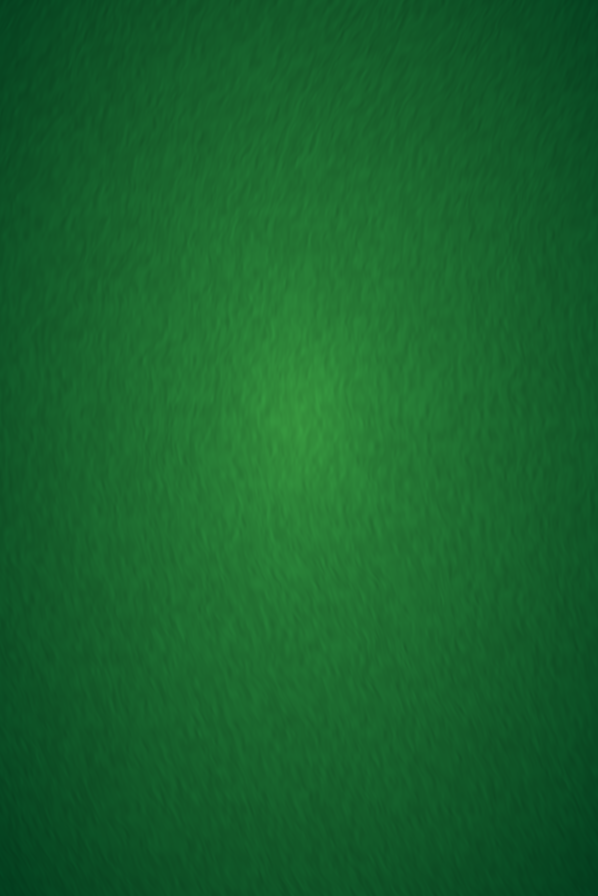
Reproduce this texture procedurally as a Shadertoy shader.

```glsl
// Green felt lit from the middle: an elliptical falloff from bright to deep
// green, covered with short leaning fibres. The fibres are stretched value
// noise in sheared, gently warped coordinates, shaded by their side slope.

#define GLOW_CENTER   vec2(0.5, 0.53)
#define CORE_COLOR    vec3(0.190, 0.550, 0.235)
#define FALLOFF_COLOR vec3(0.125, 0.210, 0.080)
#define CORE_GLOW     0.022
#define FIBRE_SCALE   vec2(185.0, 72.0)
#define FIBRE_DEPTH   0.13
#define LEAN_BASE     -0.08
#define LEAN_BEND     0.85
#define WARP_AMOUNT   0.010
#define MOTTLE_DEPTH  0.045

float hash(vec2 cell) {
    vec3 q = fract(vec3(cell.xyx) * 0.1031);
    q += dot(q, q.yzx + 33.33);
    return fract((q.x + q.y) * q.z);
}

float valueNoise(vec2 p) {
    vec2 cell = floor(p);
    vec2 f = fract(p);
    f = f * f * (3.0 - 2.0 * f);
    float low = mix(hash(cell), hash(cell + vec2(1.0, 0.0)), f.x);
    float high = mix(hash(cell + vec2(0.0, 1.0)), hash(cell + 1.0), f.x);
    return mix(low, high, f.y);
}

// Summed octaves, centred on zero
float fractalNoise(vec2 p) {
    float sum = 0.0;
    float weight = 0.5;
    for (int i = 0; i < 3; i++) {
        sum += weight * (valueNoise(p) - 0.5);
        p = p * 2.03 + 17.7;
        weight *= 0.5;
    }
    return sum;
}

// The lean turns from left at the bottom to right at the top
vec2 combNap(vec2 p) {
    p.x -= p.y * (LEAN_BASE + 0.5 * LEAN_BEND * p.y);
    p.x += WARP_AMOUNT * fractalNoise(p * 32.0 + 40.0);
    p.x += 0.05 * fractalNoise(p * 4.0 + 70.0);
    return p + 2.0;
}

float fibreHeight(vec2 p) {
    vec2 q = p * FIBRE_SCALE;
    return 0.65 * valueNoise(q) + 0.35 * valueNoise(q * 1.6 + 91.3);
}

void mainImage(out vec4 fragColor, in vec2 fragCoord) {
    vec2 uv = fragCoord / iResolution.xy;
    vec2 p = (fragCoord - 0.5 * iResolution.xy) / iResolution.y;

    // Soft elliptical light
    float d = length((uv - GLOW_CENTER) * 2.0);
    vec3 color = CORE_COLOR - FALLOFF_COLOR * d;
    color += CORE_GLOW * vec3(0.8, 1.0, 0.2) * exp(-d * d * 25.0);

    // Fibre relief: height plus light from the upper left
    vec2 nap = combNap(p);
    float height = fibreHeight(nap);
    float slope = height - fibreHeight(nap + vec2(-0.0022, 0.0015));
    float relief = 0.6 * (height - 0.5) + 0.5 * slope;

    // Broad uneven pile
    float mottle = fractalNoise(p * vec2(22.0, 14.0) + 11.0);

    color *= 1.0 + FIBRE_DEPTH * relief * 1.6 + MOTTLE_DEPTH * mottle;
    fragColor = vec4(clamp(color, 0.0, 1.0), 1.0);
}
```
